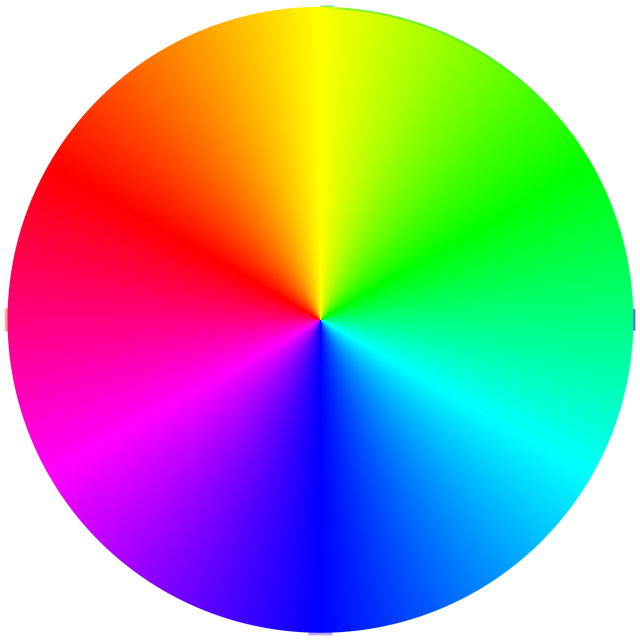
Give the GLSL for this background, as a Shadertoy shader.

```glsl
// A full-saturation hue wheel on white: yellow on top, hues running clockwise.
// The angle around the centre gives the hue, a circle distance gives the edge,
// and short pale tabs peek out from under the rim on the main axes.

// Pure hue (0..1 per turn) to RGB
vec3 hueColor(float hue) {
    vec3 ramp = abs(fract(hue + vec3(0.0, 2.0, 1.0) / 3.0) * 6.0 - 3.0);
    return clamp(ramp - 1.0, 0.0, 1.0);
}

// Soft coverage of an axis-aligned box
float boxMask(vec2 p, vec2 halfSize, float blur) {
    vec2 d = abs(p) - halfSize;
    float dist = length(max(d, 0.0)) + min(max(d.x, d.y), 0.0);
    return 1.0 - smoothstep(-blur, blur, dist);
}

void mainImage(out vec4 fragColor, in vec2 fragCoord) {
    float side = min(iResolution.x, iResolution.y);
    float pixel = 1.0 / side;
    vec2 p = (fragCoord - 0.5 * iResolution.xy) / side - vec2(0.0007, 0.0003);
    float radius = 0.489;

    vec3 color = vec3(1.0);

    // Faint tabs under the rim: left, right, bottom, top
    float blur = max(0.0015, 0.75 * pixel);
    color = mix(color, vec3(1.0, 0.62, 0.52), boxMask(p + vec2(radius, 0.0), vec2(0.004, 0.018), blur));
    color = mix(color, vec3(0.40, 0.36, 1.0), boxMask(p - vec2(radius, 0.0), vec2(0.003, 0.017), blur));
    color = mix(color, vec3(0.72, 0.66, 1.0), boxMask(p + vec2(0.0, radius), vec2(0.019, 0.004), blur));
    color = mix(color, vec3(0.45, 0.95, 0.45), boxMask(p - vec2(0.010, radius), vec2(0.011, 0.002), blur));

    // Hue disc, measured clockwise from yellow at the top
    float angle = atan(p.x, p.y + 1e-6);
    vec3 wheel = hueColor(angle / 6.28319 + 1.0 / 6.0);

    // Thin green line along the upper right rim
    float dist = length(p) - radius;
    float rim = smoothstep(0.004, 0.0, abs(dist + 0.001));
    float arc = smoothstep(0.0, 0.1, angle) * smoothstep(1.0, 0.6, angle);
    wheel = mix(wheel, vec3(0.2, 0.9, 0.3), 0.6 * rim * arc);

    float disc = 1.0 - smoothstep(-0.75 * pixel, 0.75 * pixel, dist);
    fragColor = vec4(mix(color, wheel, disc), 1.0);
}
```
